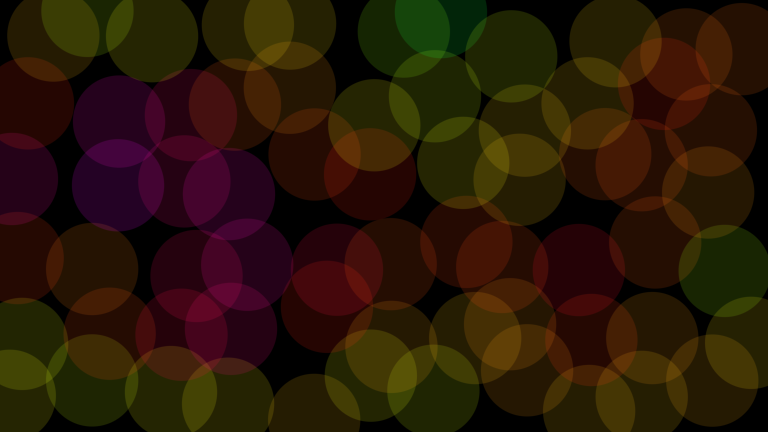
Give the GLSL for this background, as a Shadertoy shader.

```glsl
// Translucent discs of equal size, scattered over black on a jittered grid.
// Each disc takes its hue from a smooth field of warm, green and purple zones
// plus some random drift; overlaps brighten because the discs are blended.

#define GRID vec2(11.0, 6.0)   // cells across and up the canvas
#define JITTER 0.72            // spread of a centre within its cell
#define RADIUS 0.1068          // in canvas heights
#define OPACITY 0.147
#define SATURATION 0.94
#define BASE_HUE 42.0          // degrees
#define HUE_DRIFT 42.0         // full range of random hue change

float hash(vec2 p) {
    return fract(sin(dot(p, vec2(127.1, 311.7))) * 43758.5453);
}

// Fully bright colour of a hue in degrees
vec3 hueColor(float degrees) {
    vec3 wheel = mod(degrees / 60.0 + vec3(0.0, 4.0, 2.0), 6.0);
    vec3 pure = clamp(abs(wheel - 3.0) - 1.0, 0.0, 1.0);
    return mix(vec3(1.0), pure, SATURATION);
}

// Soft round zone of influence
float zone(vec2 uv, vec2 center, float size) {
    vec2 d = (uv - center) / size;
    return exp(-dot(d, d));
}

float hueField(vec2 uv) {
    float hue = BASE_HUE;
    hue += 72.0 * zone(uv, vec2(0.60, 1.00), 0.24);  // green top
    hue += 30.0 * zone(uv, vec2(0.08, 1.00), 0.20);  // olive corners
    hue += 28.0 * zone(uv, vec2(0.08, 0.08), 0.20);
    hue += 50.0 * zone(uv, vec2(1.00, 0.32), 0.18);  // green right edge
    hue += 38.0 * zone(uv, vec2(0.54, 0.06), 0.12);
    hue -= 98.0 * zone(uv, vec2(0.14, 0.62), 0.20);  // purple left
    hue -= 75.0 * zone(uv, vec2(0.38, 0.42), 0.16);
    hue -= 55.0 * zone(uv, vec2(0.26, 0.22), 0.12);
    hue -= 48.0 * zone(uv, vec2(0.76, 0.36), 0.18);  // red right
    hue -= 34.0 * zone(uv, vec2(0.86, 0.84), 0.16);
    return hue;
}

void mainImage(out vec4 fragColor, in vec2 fragCoord) {
    vec2 uv = fragCoord / iResolution.xy;
    vec2 aspect = vec2(iResolution.x / iResolution.y, 1.0);
    float edge = 0.75 / iResolution.y;
    vec2 home = floor(uv * GRID);
    vec3 color = vec3(0.0);

    // Blend the discs of the neighbouring cells in a fixed order
    for (int y = -1; y <= 1; y++) {
        for (int x = -1; x <= 1; x++) {
            vec2 cell = home + vec2(x, y);
            if (any(lessThan(cell, vec2(0.0))) ||
                any(greaterThanEqual(cell, GRID))) continue;

            vec2 offset = vec2(hash(cell), hash(cell + 37.3)) - 0.5;
            vec2 center = (cell + 0.5 + JITTER * offset) / GRID;
            float dist = length((uv - center) * aspect) - RADIUS;
            float cover = 1.0 - smoothstep(-edge, edge, dist);

            float drift = HUE_DRIFT * (hash(cell + 71.9) - 0.5);
            vec3 tint = hueColor(hueField(center) + drift);
            color = mix(color, tint, OPACITY * cover);
        }
    }
    fragColor = vec4(color, 1.0);
}
```
